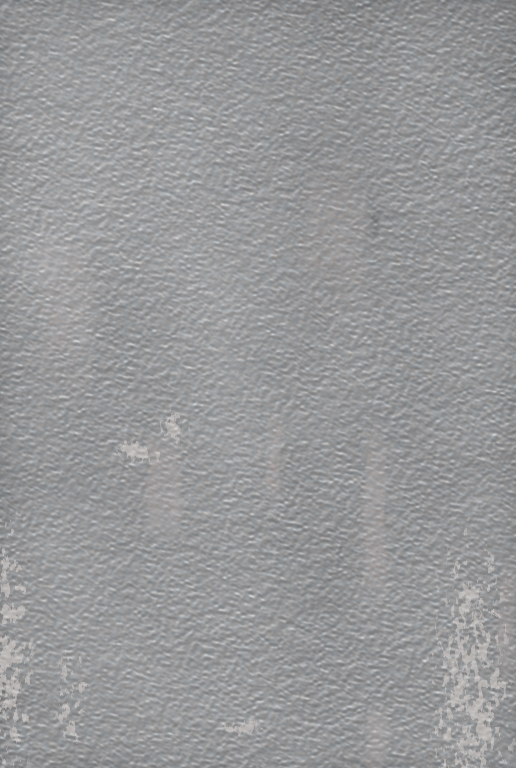
This texture is drawn by a Shadertoy shader. Its source:

```glsl
// Weathered grey painted wall with fine slanted grain, soft vertical stains and peeling flakes.
#define GRAIN_FREQ vec2(165.0, 255.0)
#define GRAIN_TILT 0.17
#define GRAIN_CONTRAST 0.142
#define MOTTLE 0.085
#define STREAKS 0.035
#define PAINT vec3(0.582, 0.586, 0.592)
#define STAIN_TINT vec3(0.042, 0.028, 0.024)
#define FLAKE vec3(0.745, 0.730, 0.722)

float hash(vec2 p) {
    vec3 q = fract(vec3(p.xyx) * 0.1031);
    q += dot(q, q.yzx + 33.33);
    return fract((q.x + q.y) * q.z);
}

float noise(vec2 p) {
    vec2 i = floor(p), f = fract(p);
    f = f * f * (3.0 - 2.0 * f);
    return mix(mix(hash(i), hash(i + vec2(1, 0)), f.x),
               mix(hash(i + vec2(0, 1)), hash(i + vec2(1, 1)), f.x), f.y);
}

float fbm(vec2 p) {
    float sum = 0.0, amp = 0.5;
    for (int i = 0; i < 4; i++) {
        sum += amp * noise(p);
        p = mat2(1.6, 1.2, -1.2, 1.6) * p + 17.3;
        amp *= 0.5;
    }
    return sum / 0.9375;
}

vec2 alongGrain(vec2 uv) {
    float c = cos(GRAIN_TILT), s = sin(GRAIN_TILT);
    return vec2(c * uv.x - s * uv.y, s * uv.x + c * uv.y);
}

float grainHeight(vec2 p) {
    return noise(p) + 0.5 * noise(mat2(1.3, 0.7, -0.7, 1.3) * p + 41.0);
}

// Wrinkled surface lit from above: the height difference across each ridge
float grainRelief(vec2 uv) {
    uv += 0.003 * vec2(noise(uv * 40.0), noise(uv * 40.0 + 60.0));
    vec2 p = alongGrain(uv) * GRAIN_FREQ + 100.0;
    vec2 light = vec2(-0.14, 0.42);
    return grainHeight(p - light) - grainHeight(p + light);
}

// Regions: centre xy, half size zw
const vec4 STAINS[7] = vec4[7](
    vec4(0.085, 0.596, 0.036, 0.100), vec4(0.436, 0.690, 0.038, 0.090),
    vec4(0.215, 0.365, 0.022, 0.060), vec4(0.354, 0.400, 0.010, 0.060),
    vec4(0.490, 0.330, 0.014, 0.105), vec4(0.664, 0.190, 0.012, 0.080),
    vec4(0.490, 0.035, 0.012, 0.040));
const vec4 PEELS[6] = vec4[6](
    vec4(0.014, 0.150, 0.024, 0.145), vec4(0.094, 0.085, 0.018, 0.060),
    vec4(0.612, 0.090, 0.044, 0.180), vec4(0.224, 0.443, 0.018, 0.018),
    vec4(0.316, 0.052, 0.024, 0.009), vec4(0.182, 0.412, 0.030, 0.014));

float stainMask(vec2 uv) {
    float mask = 0.0;
    vec2 wobble = 0.012 * vec2(noise(uv * 18.0), noise(uv * 18.0 + 9.0)) - 0.006;
    for (int i = 0; i < 7; i++) {
        vec2 d = abs(uv + wobble - STAINS[i].xy) / STAINS[i].zw;
        float body = smoothstep(1.25, 0.65, d.x) * smoothstep(1.3, 0.5, d.y);
        mask += body * (i < 2 ? 0.6 : 1.0);
    }
    return mask * (0.65 + 0.7 * fbm(uv * vec2(60.0, 25.0)));
}

float peelMask(vec2 uv) {
    float region = 0.0;
    for (int i = 0; i < 6; i++) {
        vec2 d = (uv - PEELS[i].xy) / PEELS[i].zw;
        region = max(region, exp(-dot(d, d) * 0.9));
    }
    float flakes = fbm(uv * vec2(190.0, 120.0) + 7.0);
    float veins = 1.0 - abs(2.0 * fbm(uv * vec2(75.0, 32.0) + 31.0) - 1.0);
    float cover = 0.6 * flakes + 0.4 * veins + 0.26 * region;
    return smoothstep(0.79, 0.88, cover) * smoothstep(0.08, 0.35, region);
}

// Faint round scuff and a small dark nick
float scuffs(vec2 uv) {
    vec2 r = uv - vec2(0.245, 0.842);
    float ring = exp(-pow((length(r) - 0.024) / 0.004, 2.0)) * smoothstep(-0.02, 0.02, r.x + r.y);
    vec2 n = (uv - vec2(0.488, 0.711)) / vec2(0.006, 0.015);
    return 0.035 * ring - 0.06 * exp(-dot(n, n));
}

void mainImage(out vec4 fragColor, in vec2 fragCoord) {
    vec2 uv = fragCoord / iResolution.y;
    float width = iResolution.x / iResolution.y;

    // Broad shading: cloudy paint, brush streaks, paler left side, darker rim
    float shade = MOTTLE * (fbm(uv * vec2(7.0, 4.0) + 3.0) - 0.5);
    shade += STREAKS * (fbm(alongGrain(uv) * vec2(16.0, 55.0) + 80.0) - 0.5);
    vec2 pale = uv - vec2(0.05, 0.68);
    shade += 0.035 * exp(-dot(pale, pale) * 14.0);
    float rim = min(min(uv.x, width - uv.x), min(uv.y, 1.0 - uv.y));
    shade -= 0.045 * exp(-rim * 45.0) + 0.03 * smoothstep(0.8, 1.0, uv.y) * uv.x / width;

    float stain = stainMask(uv);
    float relief = grainRelief(uv);
    float strength = GRAIN_CONTRAST * (0.85 + 0.3 * noise(uv * 9.0 + 5.0));
    strength *= 1.0 - 0.3 * min(stain, 1.0);

    vec3 color = PAINT + shade + scuffs(uv) + STAIN_TINT * stain;
    color += strength * (relief + 0.35 * relief * relief);
    color += (noise(uv * 230.0 + 77.0) - 0.5) * vec3(-0.022, 0.004, 0.022);
    color = mix(color, FLAKE + 0.08 * relief, 0.88 * peelMask(uv));
    fragColor = vec4(clamp(color, 0.0, 1.0), 1.0);
}
```
